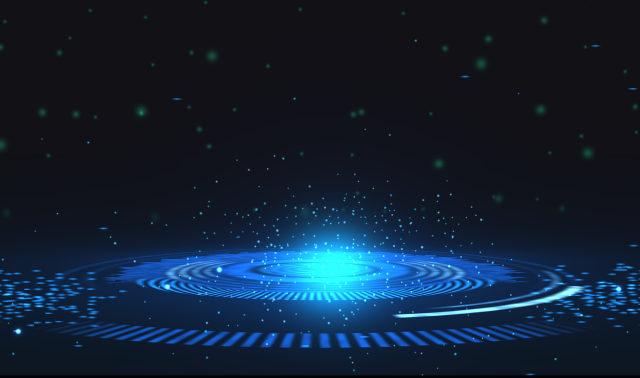
This background is drawn by a Shadertoy shader. Its source:

```glsl
// A glowing circular interface lies on a dark floor under drifting sparks.
// Screen points are projected to a ground plane, where rings, arcs and ticks
// are drawn in polar form; hashed cells scatter the sparks and floor flecks.

const float HORIZON = 0.487;
const float CENTER_DROP = 0.199;   // ring centre below the horizon
const float GROUND_SCALE = 1.626;  // screen width of one ground unit
const vec3 NIGHT = vec3(0.066, 0.066, 0.086);
const vec3 DEEP_BLUE = vec3(0.015, 0.12, 0.29);
const vec3 BLUE = vec3(0.04, 0.31, 0.76);
const vec3 CYAN = vec3(0.08, 0.72, 0.92);
const vec3 ICE = vec3(0.55, 0.90, 1.0);
const vec3 GREEN = vec3(0.02, 0.25, 0.15);

vec3 hash3(vec2 p) {
    vec3 q = fract(vec3(p.xyx) * vec3(0.1031, 0.1030, 0.0973));
    q += dot(q, q.yxz + 33.33);
    return fract((q.xxy + q.yzz) * q.zyx);
}

float noise(vec2 p) {
    vec2 i = floor(p), f = fract(p);
    f = f * f * (3.0 - 2.0 * f);
    vec2 e = vec2(0.0, 1.0);
    return mix(mix(hash3(i).x, hash3(i + e.yx).x, f.x),
               mix(hash3(i + e).x, hash3(i + e.yy).x, f.x), f.y);
}

float bell(float x, float width) {
    return exp(-x * x / (width * width));
}

// Smooth interval from lo to hi
float band(float x, float lo, float hi, float soft) {
    return smoothstep(lo - soft, lo + soft, x) * (1.0 - smoothstep(hi - soft, hi + soft, x));
}

// Radial strokes between two radii
float ticks(float r, float angle, vec2 span, float count, float soft, float angleSoft) {
    float stroke = abs(fract(angle * count) - 0.5);
    float edge = clamp(angleSoft * count, 0.03, 0.25);
    return band(r, span.x, span.y, soft) * (1.0 - smoothstep(0.24 - edge, 0.24 + edge, stroke));
}

// Jittered point of the enclosing cell (xy) and its random value (z)
vec3 scatter(vec2 p, vec2 cell, float seed) {
    vec2 id = floor(p / cell);
    vec3 h = hash3(id + seed);
    return vec3((id + 0.25 + 0.5 * h.xy) * cell, h.z);
}

float dotShape(vec2 d, float radius, float soft) {
    return 1.0 - smoothstep(radius - soft, radius + soft, length(d));
}

vec3 interfaceRings(float r, float angle, float soft, float angleSoft) {
    float side = abs(angle);
    float back = smoothstep(0.95, 1.25, side);
    vec3 c = vec3(0.0);

    // Inner disc and concentric bands
    c += BLUE * 0.45 * band(r, 0.0, 0.085, soft);
    for (int i = 0; i < 4; i++) {
        float radius = 0.025 + 0.02 * float(i);
        c += CYAN * 0.4 * band(r, radius, radius + 0.004, soft);
    }
    c += BLUE * 0.8 * band(r, 0.108, 0.150, soft);
    c += DEEP_BLUE * 0.5 * band(r, 0.150, 0.240, soft);

    // Pale arcs on the left and right flanks
    float flank = band(side, 1.05, 2.15, 0.15);
    for (int i = 0; i < 4; i++) {
        float radius = 0.172 + 0.018 * float(i);
        float thick = 0.003 + 0.0015 * float(i);
        c += mix(BLUE * 0.55, ICE * 0.75, flank) * band(r, radius, radius + thick, soft);
    }

    // Jagged blue wings behind, short ticks in front
    float rim = 0.295 + 0.035 * hash3(vec2(floor(angle * 22.0), 7.0)).x;
    c += BLUE * 0.55 * back * band(r, 0.240, rim, soft);
    c += mix(BLUE, CYAN, 0.35) * (1.0 - back)
        * ticks(r, angle, vec2(0.238, 0.292), 30.0, soft, angleSoft);

    // Outer orbit, bright sweep and long ticks
    c += BLUE * 0.38 * band(r, 0.384, 0.392, soft) * smoothstep(0.9, 1.5, side);
    c += BLUE * 0.25 * band(r, 0.345, 0.351, soft) * smoothstep(0.7, 1.5, side);
    c += mix(BLUE, ICE, 0.45) * 0.8 * band(r, 0.362, 0.368, soft) * band(angle, 0.38, 1.5, 0.08);
    c += ICE * band(r, 0.386, 0.401, soft) * band(angle, 0.21, 1.08, 0.015);
    c += BLUE * 0.85 * (1.0 - smoothstep(0.28, 0.56, side))
        * ticks(r, angle, vec2(0.461, 0.511), 31.8, soft, angleSoft);
    return c;
}

void mainImage(out vec4 fragColor, in vec2 fragCoord) {
    vec2 p = vec2(fragCoord.x - 0.5 * iResolution.x, fragCoord.y) / iResolution.y;
    float pixel = 1.0 / iResolution.y;
    vec2 fromCore = p - vec2(0.035, 0.285);

    // Night air, floor haze and the wide glow
    float floorMask = 1.0 - smoothstep(0.325, 0.365, p.y);
    vec3 color = mix(NIGHT, vec3(0.05, 0.09, 0.14), bell(p.y - 0.15, 0.28));
    color += DEEP_BLUE * 0.75 * bell(p.y - 0.25, 0.11) * bell(p.x, 0.75);
    color += BLUE * 0.40 * exp(-length(fromCore * vec2(1.0, 1.1)) * 7.0);
    color += BLUE * 0.25 * bell(p.y - 0.315, 0.025) * bell(p.x, 0.5);

    // Ground projection and rings
    float depth = CENTER_DROP / max(HORIZON - p.y, 0.06);
    vec2 ground = vec2((p.x + 0.012) * depth / GROUND_SCALE, 1.0 - depth);
    float r = length(ground);
    float angle = atan(ground.x, ground.y);
    float soft = max(0.7 * length(fwidth(ground)), 0.0007);
    float wear = 0.7 + 0.5 * noise(ground * 65.0);
    color += interfaceRings(r, angle, soft, soft / max(r, 0.02)) * floorMask * wear;

    // Flat flecks on the outer floor
    for (int i = 0; i < 3; i++) {
        vec3 s = scatter(p, vec2(0.028, 0.008) * (1.0 + 0.3 * float(i)), 40.0 + 19.0 * float(i));
        float chance = 0.55 * smoothstep(0.48, 0.78, abs(s.x)) * bell(s.y - 0.215, 0.055);
        float fleck = dotShape((p - s.xy) * vec2(0.25, 1.0), 0.0018, pixel);
        color += mix(BLUE, CYAN, 0.4) * fleck * step(s.z, chance);
    }

    // Core light
    color += CYAN * 0.72 * exp(-dot(fromCore, fromCore) / 0.011);
    color += CYAN * 0.25 * bell(fromCore.x, 0.17) * bell(fromCore.y, 0.07);

    // Fine sparks rising from the core, with sparse larger ones
    for (int i = 0; i < 5; i++) {
        float k = float(i);
        vec3 s = scatter(p, vec2(0.019 + 0.007 * k), 11.0 + 31.0 * k);
        float chance = 0.42 * bell(s.x - 0.04, 0.30) * bell(s.y - 0.33, 0.15) + 0.012 * bell(s.y - 0.25, 0.3);
        float spark = dotShape(p - s.xy, 0.0012 + 0.0004 * k, pixel);
        color += mix(CYAN, ICE, fract(s.z * 57.0)) * 0.75 * spark * step(s.z, chance);
    }
    vec3 large = scatter(p, vec2(0.17), 5.0);
    float lit = step(large.z, 0.25 * band(large.y, 0.08, 0.5, 0.03));
    float away = length(p - large.xy);
    color += lit * (ICE * dotShape(p - large.xy, 0.0055, 1.5 * pixel) + BLUE * 0.6 * bell(away, 0.010));

    // Soft green motes in the air
    for (int i = 0; i < 2; i++) {
        vec3 s = scatter(p, vec2(0.13 + 0.06 * float(i)), 71.0 + 23.0 * float(i));
        float size = 0.004 + 0.010 * pow(fract(s.z * 37.0), 3.0);
        float present = step(s.z, 0.5) * smoothstep(0.36, 0.55, s.y);
        color += GREEN * present * bell(length(p - s.xy), size);
    }

    color *= smoothstep(0.004, 0.010, p.y) * 0.9 + 0.1;
    fragColor = vec4(clamp(color, 0.0, 1.0), 1.0);
}
```
